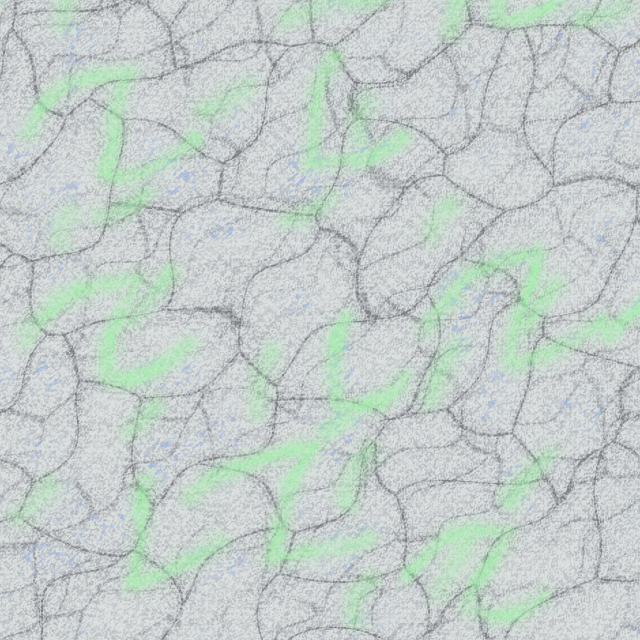
Give the GLSL for this texture, as a WebGL 1 fragment shader.

```glsl
precision highp float;
// Pencil-drawn web of curved veins on grainy pale paper, with soft green crayon zigzags.
// Veins are warped cellular-noise borders; crayon marks are bowed segments scattered
// over jittered grids; grain and blue flecks are layered stretched noise.
uniform vec2 u_resolution;

const vec3 PAPER = vec3(0.872, 0.890, 0.892);
const vec3 GRAPHITE = vec3(0.43, 0.44, 0.465);
const vec3 CRAYON = vec3(0.63, 0.95, 0.66);
const vec3 BLUE = vec3(0.56, 0.67, 0.87);

float hash(vec2 p) {
  return fract(sin(dot(p, vec2(127.1, 311.7))) * 43758.545);
}

vec2 hash2(vec2 p) {
  return vec2(hash(p), hash(p + 37.3));
}

vec2 rotate(vec2 p, float angle) {
  float c = cos(angle), s = sin(angle);
  return vec2(c * p.x + s * p.y, c * p.y - s * p.x);
}

float noise(vec2 p) {
  vec2 cell = floor(p), f = fract(p);
  f = f * f * (3.0 - 2.0 * f);
  float low = mix(hash(cell), hash(cell + vec2(1.0, 0.0)), f.x);
  float high = mix(hash(cell + vec2(0.0, 1.0)), hash(cell + 1.0), f.x);
  return mix(low, high, f.y);
}

// Layered sines that bend straight borders into flowing curves.
vec2 warp(vec2 p, float size) {
  vec2 q = p.yx / size;
  return p + size * (0.26 * sin(q * 2.3 + vec2(0.4, 2.1)) + 0.07 * sin(q * 4.1 + p / size * 1.5));
}

// Distance to the nearest border between cellular-noise cells.
float cellBorder(vec2 p) {
  vec2 base = floor(p), nearest = vec2(0.0), toNearest = vec2(0.0);
  float best = 8.0, border = 8.0;
  for (int y = -1; y <= 1; y++) for (int x = -1; x <= 1; x++) {
    vec2 cell = base + vec2(x, y);
    vec2 r = cell + 0.1 + 0.8 * hash2(cell) - p;
    if (dot(r, r) < best) { best = dot(r, r); nearest = cell; toNearest = r; }
  }
  for (int y = -2; y <= 2; y++) for (int x = -2; x <= 2; x++) {
    vec2 cell = nearest + vec2(x, y);
    vec2 r = cell + 0.1 + 0.8 * hash2(cell) - p;
    vec2 gap = r - toNearest;
    if (dot(gap, gap) > 0.0001) border = min(border, dot(0.5 * (r + toNearest), normalize(gap)));
  }
  return border;
}

float line(float d, float width) {
  return 1.0 - smoothstep(width * 0.2, width, d);
}

// Distance to a segment bowed sideways by sag.
float bowedSegment(vec2 p, vec2 a, vec2 b, float sag) {
  vec2 ab = b - a;
  float h = clamp(dot(p - a, ab) / dot(ab, ab), 0.0, 1.0);
  vec2 side = normalize(vec2(-ab.y, ab.x));
  return length(p - a - h * ab - side * sag * 4.0 * h * (1.0 - h));
}

// Arched rise, steep fall, then a sweep to the right; some lack the first leg.
float zigzag(vec2 p, float firstLeg) {
  vec2 top = vec2(0.045, 0.085), foot = vec2(-0.005, -0.075);
  float d = bowedSegment(p, top, foot, -0.006);
  d = min(d, bowedSegment(p, foot, vec2(0.135, -0.035), -0.014));
  float rise = bowedSegment(p, vec2(-0.125, -0.01), top, 0.025);
  return mix(d, min(d, rise), firstLeg);
}

float zigzagField(vec2 p, float size) {
  vec2 base = floor(p / size);
  float d = 1.0;
  for (int y = -1; y <= 1; y++) for (int x = -1; x <= 1; x++) {
    vec2 cell = base + vec2(x, y), seed = hash2(cell + 5.0);
    vec2 q = rotate(p - size * (cell + 0.3 + 0.4 * seed), 0.4 * seed.x - 0.2);
    float scale = 0.8 + 0.25 * seed.y;
    float shape = zigzag(q / scale, step(0.25, hash(cell + 9.0))) * scale;
    d = min(d, shape + step(0.85, hash(cell + 3.0)));
  }
  return d;
}

float dashField(vec2 p, float size) {
  vec2 base = floor(p / size);
  float d = 1.0;
  for (int y = -1; y <= 1; y++) for (int x = -1; x <= 1; x++) {
    vec2 cell = base + vec2(x, y), seed = hash2(cell + 61.0);
    vec2 q = rotate(p - size * (cell + 0.2 + 0.6 * seed), 0.35 + 0.9 * seed.x);
    float reach = 0.02 + 0.03 * seed.y;
    float dash = bowedSegment(q, vec2(-reach, 0.0), vec2(reach, 0.0), 0.016 * (seed.x - 0.5));
    d = min(d, dash + step(0.52, hash(cell + 71.0)));
  }
  return d;
}

void main() {
  vec2 p = gl_FragCoord.xy / min(u_resolution.x, u_resolution.y);
  vec2 slant = rotate(p, 0.7);

  // Fine paper tooth, diagonal hatching and slow changes of pencil pressure.
  float tooth = 0.5 * noise(slant * vec2(290.0, 410.0)) + 0.5 * noise(p.yx * 470.0 + 7.0);
  float hatch = noise(slant * vec2(45.0, 170.0));
  float pressure = noise(slant * vec2(7.0, 13.0) + 20.0);

  // Strong long veins and a fainter, more slanted web.
  float vein = cellBorder(warp(slant, 0.10) * vec2(5.0, 7.5) + 3.0) / 6.5;
  float web = cellBorder(warp(slant + 0.4, 0.06) * vec2(6.0, 15.0) + 40.0) / 12.0;
  float veinLine = line(vein, 0.0034) + 0.3 * hatch * line(abs(vein - 0.005), 0.0025);
  float webLine = line(web, 0.0036) * smoothstep(0.1, 0.65, pressure);
  float shading = 0.14 + 0.09 * pressure + 0.14 * hatch + 0.20 * exp(-vein * 85.0) + 0.15 * exp(-web * 110.0);
  float graphite = shading * (0.12 + 0.88 * smoothstep(0.28, 0.8, tooth));
  graphite += (0.42 * veinLine + 0.25 * webLine) * (0.6 + 0.5 * tooth);
  vec3 color = mix(PAPER, GRAPHITE, clamp(graphite, 0.0, 0.85));

  // Sparse blue flecks kept to the cell interiors.
  float patches = smoothstep(0.55, 0.85, noise(p * 17.0 + 31.0)) * smoothstep(0.008, 0.025, vein);
  float fleck = smoothstep(0.62, 0.85, noise(slant * vec2(130.0, 260.0) + 53.0));
  color = mix(color, BLUE, 0.5 * patches * fleck);

  // Crayon with streaky cores and wide powdery edges, fading along each mark.
  vec2 bent = p + 0.006 * sin(p.yx * 31.0 + vec2(0.0, 1.7));
  float rough = 0.010 * (tooth - 0.5) + 0.012 * (hatch - 0.5);
  float zig = zigzagField(bent, 0.31) + rough;
  float dash = dashField(bent, 0.15) + rough;
  float strength = 0.55 + 0.6 * noise(p * 19.0 + 83.0);
  float core = max(line(abs(zig - 0.003), 0.009), 0.55 * line(dash, 0.015));
  float powder = max(line(zig, 0.031), line(dash, 0.033));
  float grit = 0.5 + 0.55 * tooth + 0.45 * hatch;
  float cover = (0.36 * core + 0.30 * powder) * strength * grit;
  color = mix(color, CRAYON, clamp(cover, 0.0, 0.9));
  gl_FragColor = vec4(color, 1.0);
}
```
